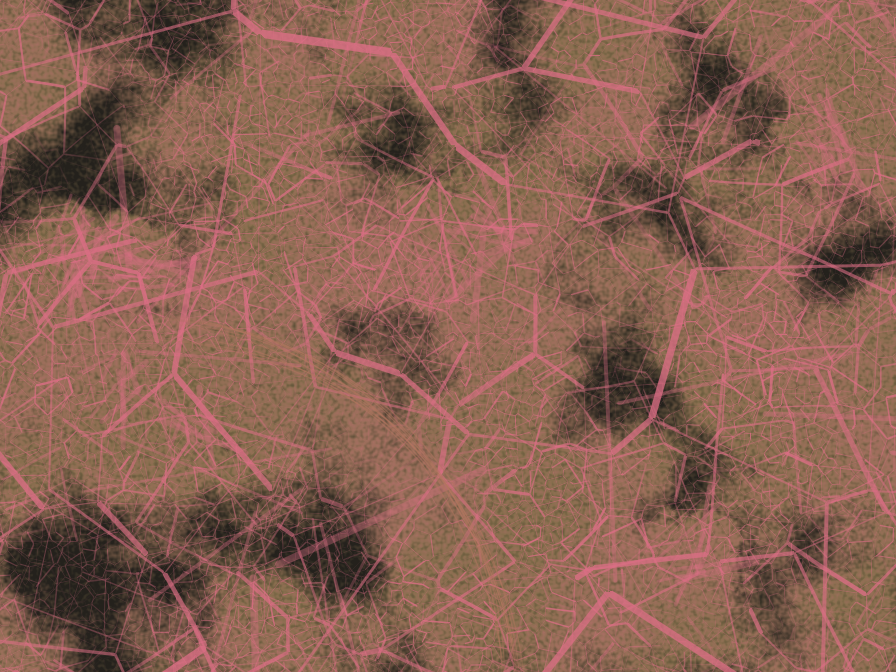
Give the GLSL for this pattern, as a WebGL 2 fragment shader.

```glsl
#version 300 es
precision highp float;
// Tangled rose web over olive dust and dark pools.
// Stacked Voronoi nets with uneven strands are crossed by straight fibres,
// splintered clumps and a curved filament bundle; gradient noise clouds the base.

uniform vec2 u_resolution;
out vec4 fragColor;

const vec3 SOOT = vec3(0.14, 0.13, 0.11);
const vec3 OLIVE = vec3(0.51, 0.43, 0.29);
const vec3 ROSE = vec3(0.86, 0.43, 0.52);
const vec3 TAN = vec3(0.70, 0.46, 0.37);
const float TAU = 6.28319;

vec2 hash2(vec2 p) {
    vec3 q = fract(p.xyx * vec3(0.1031, 0.1030, 0.0973));
    q += dot(q, q.yzx + 33.33);
    return fract((q.xx + q.yz) * q.zy);
}

vec2 direction(float angle) {
    return vec2(cos(angle), sin(angle));
}

float cornerSlope(vec2 cell, vec2 corner, vec2 f) {
    return dot(direction(TAU * hash2(cell + corner).x), f - corner);
}

float gradientNoise(vec2 p) {
    vec2 cell = floor(p), f = fract(p);
    vec2 u = f * f * f * (f * (f * 6.0 - 15.0) + 10.0);
    float low = mix(cornerSlope(cell, vec2(0, 0), f), cornerSlope(cell, vec2(1, 0), f), u.x);
    float high = mix(cornerSlope(cell, vec2(0, 1), f), cornerSlope(cell, vec2(1, 1), f), u.x);
    return mix(low, high, u.y);
}

float fbm(vec2 p) {
    float sum = 0.0, gain = 1.0;
    for (int i = 0; i < 5; i++) {
        sum += gain * gradientNoise(p);
        p = p * 2.03 + 17.3;
        gain *= 0.55;
    }
    return sum;
}

// Distance to the nearest Voronoi edge, and a random value owned by that edge.
vec2 voronoiEdge(vec2 p) {
    vec2 cell = floor(p), f = fract(p), home = vec2(0.0), toHome = vec2(8.0);
    for (int k = 0; k < 9; k++) {
        vec2 g = vec2(k % 3 - 1, k / 3 - 1);
        vec2 r = g + hash2(cell + g) - f;
        if (dot(r, r) < dot(toHome, toHome)) { toHome = r; home = g; }
    }
    vec2 nearest = vec2(8.0, 0.0);
    for (int k = 0; k < 25; k++) {
        vec2 g = home + vec2(k % 5 - 2, k / 5 - 2);
        vec2 r = g + hash2(cell + g) - f;
        vec2 gap = r - toHome;
        if (dot(gap, gap) < 1e-5) continue;
        float d = dot(0.5 * (r + toHome), normalize(gap));
        if (d < nearest.x) nearest = vec2(d, hash2(2.0 * cell + home + g + 71.0).x);
    }
    return nearest;
}

float segmentDistance(vec2 p, vec2 middle, vec2 along, float halfLength) {
    vec2 q = p - middle;
    return length(q - along * clamp(dot(q, along), -halfLength, halfLength));
}

float stroke(float d, float halfWidth, float pixel) {
    return clamp((halfWidth - d) / pixel + 0.5, 0.0, 1.0);
}

void main() {
    float pixel = 1.0 / u_resolution.y;
    vec2 p = gl_FragCoord.xy * pixel;
    vec2 extent = vec2(u_resolution.x * pixel, 1.0);

    // Clouded base with fine dust
    float cloud = smoothstep(-0.55, 0.12, fbm(p * 3.4 + 5.0));
    float dust = gradientNoise(p * 170.0) + 0.6 * gradientNoise(p * 95.0 + 40.0);
    float haze = smoothstep(-0.5, 0.6, fbm(p * 4.5 + 61.0));
    float clumpEdge = 0.035 * fbm(p * 22.0);

    // Splintered clumps
    float splinters = 0.0;
    for (int c = 0; c < 9; c++) {
        vec2 seed = vec2(c, 3.0);
        vec2 centre = hash2(seed + 11.0) * extent;
        float lean = TAU * hash2(seed + 29.0).x;
        float spread = length(p - centre) + clumpEdge;
        cloud = max(cloud, 1.0 - smoothstep(0.06, 0.10, spread));
        for (int j = 0; j < 10; j++) {
            vec2 h = hash2(vec2(j, c) + 47.0), k = hash2(vec2(j, c) + 83.0);
            vec2 middle = centre + 0.09 * (h - 0.5);
            float d = segmentDistance(p, middle, direction(lean + 1.6 * (k.x - 0.5)), 0.02 + 0.05 * k.y);
            splinters = mix(splinters, 1.0, 0.38 * stroke(d, 0.001 + 0.004 * h.x, pixel));
        }
    }
    vec3 colour = mix(SOOT, OLIVE, clamp(cloud + 0.35 * dust, 0.0, 1.0));
    colour = mix(colour, ROSE, clamp(cloud * (0.06 + 0.22 * haze + 0.26 * dust), 0.0, 1.0));

    // Nets from fine to coarse, each strand with its own weight
    vec2 warp = 0.012 * vec2(gradientNoise(p * 7.0), gradientNoise(p * 7.0 + 31.0));
    for (int i = 6; i >= 0; i--) {
        float level = float(i);
        float scale = 3.0 * pow(1.6, level);
        vec2 edge = voronoiEdge((p + warp * level / 6.0) * scale + 19.0 * level);
        float halfWidth = 0.0062 * pow(0.72, level) * mix(0.12, 1.0, edge.y * edge.y);
        float presence = mix(0.45, 1.0, cloud) * smoothstep(-0.5, 0.25, gradientNoise(p * 4.0 + 9.0 * level));
        float strength = mix(0.35, 0.8, edge.y) * mix(1.0, presence, smoothstep(0.0, 3.0, level));
        colour = mix(colour, ROSE, strength * stroke(edge.x / scale, halfWidth, pixel));
    }

    // Long straight fibres
    for (int i = 0; i < 44; i++) {
        vec2 h = hash2(vec2(i, 101.0)), k = hash2(vec2(i, 151.0));
        float d = segmentDistance(p, h * extent, direction(TAU * k.x), 0.05 + 0.17 * k.y);
        float halfWidth = 0.0007 + 0.005 * pow(fract(7.0 * h.x), 3.0);
        colour = mix(colour, ROSE, 0.36 * stroke(d, halfWidth, pixel));
    }
    colour = mix(colour, ROSE, 0.85 * splinters);

    // Curved filament bundle
    vec2 arm = p - vec2(0.2, -0.05);
    float angle = atan(arm.y, arm.x);
    for (int i = 0; i < 9; i++) {
        vec2 h = hash2(vec2(i, 211.0));
        float radius = 0.57 + 0.05 * (h.x - 0.5) * (0.3 + abs(angle - 0.7)) + 0.006 * sin(4.0 * angle + TAU * h.y);
        float reach = smoothstep(0.0, 0.2, angle) * (1.0 - smoothstep(1.2, 1.6, angle));
        colour = mix(colour, TAN, 0.5 * reach * stroke(abs(length(arm) - radius), 0.0009, pixel));
    }
    fragColor = vec4(colour, 1.0);
}
```
